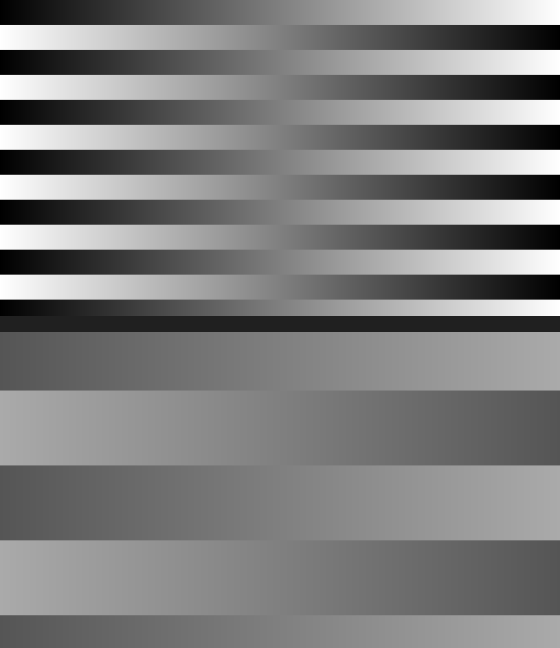
Top, the full canvas; bottom, a detail of the centre.
Give the GLSL for this pattern, as a Shadertoy shader.

```glsl
// Stacked horizontal bands, each a linear grey ramp, counted from the top edge.
// Even bands run black to white, odd bands white to black; a triangle wave
// gives the signed distance to the nearest band edge for smoothing.

// Signed distance to a band edge, in bands: negative in even bands.
float bandDistance(float band) {
    return 2.0 * abs(fract(0.5 * band + 0.25) - 0.5) - 0.5;
}

void mainImage(out vec4 fragColor, in vec2 fragCoord) {
    vec2 uv = fragCoord / iResolution.xy;

    // About twelve and two thirds bands fill the height
    float bandCount = 12.656;
    float pixel = bandCount / iResolution.y;
    float odd = clamp(bandDistance((1.0 - uv.y) * bandCount) / pixel + 0.5, 0.0, 1.0);

    // Opposing ramps, blended across one pixel at each edge
    float grey = mix(uv.x, 1.0 - uv.x, odd);
    fragColor = vec4(vec3(grey), 1.0);
}
```
